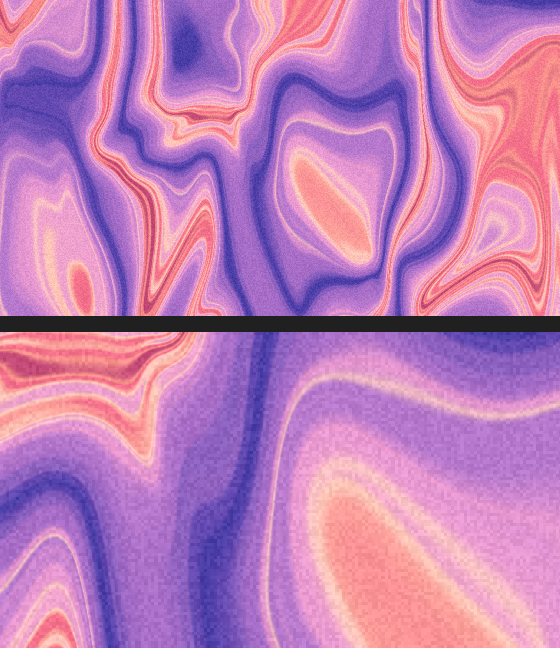
Top: the whole. Bottom: its middle third, enlarged.
Give the GLSL for this background, as a WebGL 2 fragment shader.

```glsl
#version 300 es
precision highp float;
// Marbled liquid paint: tall folded violet, pink and coral strata with fine film grain.

#define BANDS 1.9           // paint cycles per canvas height, left to right
#define SWELL 2.1           // how far the strata bulge into tongues
#define WARP vec2(0.30, 0.66) // strength of the largest fold
#define FOLD_SCALE vec2(2.1, 0.95)
#define SWELL_SCALE vec2(2.0, 0.70)
#define DEPTH 1.12          // above 1 favours the dark violet paint
#define STRIPES 28.0        // fine strata per paint cycle
#define FILAMENT 0.014      // width of the pale threads
#define GRAIN_CELLS 288.0   // grain cells per canvas height
#define GRAIN 0.085
#define SEED vec2(13.7, 4.3)

uniform vec2 u_resolution;
out vec4 fragColor;

const int STOPS = 14;
const float STOP[STOPS] = float[](0.0, 0.08, 0.18, 0.30, 0.45, 0.55, 0.65,
                                  0.75, 0.79, 0.83, 0.87, 0.94, 1.0, 1.1);
const vec3 PAINT[STOPS] = vec3[](
    vec3(0.29, 0.24, 0.65), vec3(0.38, 0.28, 0.69), vec3(0.55, 0.38, 0.75),
    vec3(0.66, 0.43, 0.78), vec3(0.71, 0.47, 0.80), vec3(0.81, 0.53, 0.81),
    vec3(0.91, 0.60, 0.82), vec3(0.94, 0.64, 0.80), vec3(1.00, 0.78, 0.72),
    vec3(0.99, 0.62, 0.60), vec3(0.96, 0.45, 0.55), vec3(0.95, 0.43, 0.54),
    vec3(0.98, 0.58, 0.55), vec3(0.76, 0.28, 0.46));
const vec3 CREAM = vec3(1.0, 0.80, 0.76);
const vec3 ROSE = vec3(0.95, 0.62, 0.81);

float hash(vec2 cell) {
    uvec2 k = uvec2(ivec2(cell)) * uvec2(1597334677u, 3812015801u);
    uint h = (k.x ^ k.y) * 1597334677u;
    h = (h ^ (h >> 15)) * 2246822519u;
    h ^= h >> 13;
    return float(h >> 8) / 16777216.0;
}

float cornerSlope(vec2 cell, vec2 offset) {
    float angle = 6.28318 * hash(cell);
    return dot(vec2(cos(angle), sin(angle)), offset);
}

// Gradient noise, roughly -0.7 to 0.7
float noise(vec2 p) {
    vec2 i = floor(p), f = p - i;
    vec2 w = f * f * f * (f * (f * 6.0 - 15.0) + 10.0);
    vec2 e = vec2(0.0, 1.0);
    return mix(mix(cornerSlope(i, f), cornerSlope(i + e.yx, f - e.yx), w.x),
               mix(cornerSlope(i + e.xy, f - e.xy), cornerSlope(i + 1.0, f - 1.0), w.x), w.y);
}

// Successively smaller folds, mostly dragging the paint up and down
vec2 fold(vec2 p) {
    vec2 scale = FOLD_SCALE, amount = WARP;
    for (int i = 0; i < 3; i++) {
        vec2 s = p * scale + SEED * float(i + 1);
        p += amount * vec2(noise(s), noise(s + 31.4));
        scale *= 1.7;
        amount *= 0.55;
    }
    return p;
}

vec3 paintRamp(float level) {
    vec3 colour = PAINT[0];
    for (int i = 1; i < STOPS; i++)
        colour = mix(colour, PAINT[i], smoothstep(STOP[i - 1], STOP[i], level));
    return colour;
}

float thread(float level, float centre, float width) {
    float d = (level - centre) / width;
    return exp(-d * d);
}

vec3 marble(vec2 p) {
    vec2 q = fold(p);
    float phase = BANDS * q.x + SWELL * noise(q * SWELL_SCALE + SEED.yx);
    float side = fract(phase);
    float level = pow(abs(2.0 * side - 1.0), DEPTH);

    // Coarse and fine strata follow the flow, strongest in the warm paint
    float coarse = noise(vec2(phase * STRIPES * 0.37, q.y * 0.9 + 20.0));
    float fine = noise(vec2(phase * STRIPES, q.y * 1.2));
    float mottle = noise(q * vec2(9.0, 3.5) + 7.0);
    float warmth = smoothstep(0.60, 0.86, level);
    float mixed = level + fine * mix(0.12, 0.36, warmth)
                + coarse * mix(0.08, 0.22, warmth) + 0.05 * mottle;
    vec3 colour = paintRamp(mixed);

    // Pale threads around the warm paint and a rose ribbon in the violet
    colour = mix(colour, CREAM, 0.80 * thread(level, 0.665, FILAMENT));
    colour = mix(colour, ROSE, 0.60 * thread(level, 0.585, FILAMENT));
    float ribbon = step(side, 0.5) * smoothstep(-0.25, 0.1, noise(q * 1.3 + 50.0));
    colour = mix(colour, ROSE, 0.80 * ribbon * thread(level, 0.39, 0.028));
    colour = mix(colour, CREAM, 0.75 * ribbon * thread(level, 0.42, FILAMENT));
    return colour;
}

void main() {
    // Four samples smooth the thin strata
    vec3 colour = vec3(0.0);
    for (int i = 0; i < 4; i++) {
        vec2 jitter = vec2(i & 1, i >> 1) * 0.5 - 0.25;
        colour += 0.25 * marble((gl_FragCoord.xy + jitter) / u_resolution.y);
    }

    // Film grain
    vec2 cell = floor(gl_FragCoord.xy / u_resolution.y * GRAIN_CELLS);
    colour += GRAIN * (hash(cell + 900.0) - 0.5);
    fragColor = vec4(clamp(colour, 0.0, 1.0), 1.0);
}
```
